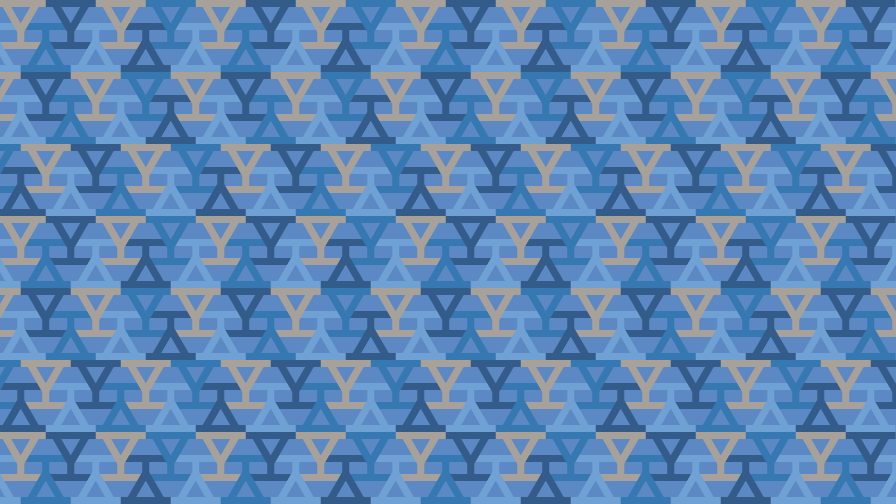
This pattern is drawn by a WebGL 2 fragment shader. Its source:

```glsl
#version 300 es
precision highp float;
// Interlocking rows of Y-shaped glyphs and their upside-down twins on blue.
// Each row is cut into cells; a glyph is a bar, two slanted legs, a stem and
// a foot, tested in cell space and averaged over a grid of subsamples.

uniform vec2 u_resolution;
out vec4 fragColor;

// Layout, in design units (the canvas is ROWS * ROW_HEIGHT units tall)
const float ROWS = 7.0;
const float ROW_HEIGHT = 72.0;
const float CELL_WIDTH = 50.0;
const float LEFT_OFFSET = 45.7;
// Sideways shift of each row in a cycle of three, in cells
const vec3 UPRIGHT_SHIFT = vec3(0.0, -0.5, 0.5);
const vec3 FLIPPED_SHIFT = vec3(1.5, 2.0, 3.0);

// Glyph proportions
const float GLYPH_HEIGHT = 49.0;
const float BAR = 7.0;
const float STEM_HALF = 3.5;
const float STEM_TOP = 23.0;
const float LEG_OUTER = 18.0;   // half width of the legs below the bar
const float LEG_INNER = 9.5;
const float LEG_SLOPE = 0.58;

const vec3 GROUND = vec3(0.360, 0.535, 0.765);
const vec3 LIGHT  = vec3(0.435, 0.630, 0.830);
const vec3 BLUE   = vec3(0.210, 0.470, 0.695);
const vec3 NAVY   = vec3(0.200, 0.360, 0.540);
const vec3 SAND   = vec3(0.660, 0.630, 0.600);

const int SAMPLES = 4;          // subsamples per pixel side

float pick(vec3 v, float i) {
  return i < 0.5 ? v.x : (i < 1.5 ? v.y : v.z);
}

// Bar, legs and stem; x from the glyph axis, y from the outer bar edge
bool inBody(vec2 p) {
  float x = abs(p.x);
  float narrowing = LEG_SLOPE * (p.y - BAR);
  bool bar = p.y < BAR;
  bool leg = x < LEG_OUTER - narrowing && x > LEG_INNER - narrowing;
  bool stem = x < STEM_HALF && p.y > STEM_TOP && p.y < GLYPH_HEIGHT;
  return bar || leg || stem;
}

// Crossbar at the end of the stem, as wide as the cell
bool inFoot(vec2 p) {
  return p.y > GLYPH_HEIGHT - BAR && p.y < GLYPH_HEIGHT;
}

// Four-cell colour cycle: first, between, third, between
vec3 cycleColor(float cell, vec3 first, vec3 third, vec3 between) {
  float i = mod(cell, 4.0);
  if (i < 0.5) return first;
  return abs(i - 2.0) < 0.5 ? third : between;
}

vec3 pattern(vec2 p) {
  float row = floor(p.y / ROW_HEIGHT);
  float y = p.y - row * ROW_HEIGHT;
  float phase = mod(row, 3.0);
  float column = (p.x - LEFT_OFFSET) / CELL_WIDTH;
  float u = column - pick(UPRIGHT_SHIFT, phase);
  float v = column - pick(FLIPPED_SHIFT, phase);

  vec2 upright = vec2((fract(u) - 0.5) * CELL_WIDTH, y);
  vec2 flipped = vec2((fract(v) - 0.5) * CELL_WIDTH, ROW_HEIGHT - y);
  vec3 uprightColor = cycleColor(floor(u), NAVY, BLUE, SAND);
  vec3 flippedColor = cycleColor(floor(v), NAVY, BLUE, LIGHT);

  // Bodies lie over the feet of their neighbours
  if (inBody(upright)) return uprightColor;
  if (inBody(flipped)) return flippedColor;
  if (inFoot(upright)) return uprightColor;
  if (inFoot(flipped)) return flippedColor;
  return GROUND;
}

void main() {
  float unitsPerPixel = ROWS * ROW_HEIGHT / u_resolution.y;
  vec3 sum = vec3(0.0);
  for (int j = 0; j < SAMPLES; j++) {
    for (int i = 0; i < SAMPLES; i++) {
      vec2 jitter = (vec2(i, j) + 0.5) / float(SAMPLES) - 0.5;
      vec2 p = gl_FragCoord.xy + jitter;
      p.y = u_resolution.y - p.y;   // rows count from the top
      sum += pattern(p * unitsPerPixel);
    }
  }
  fragColor = vec4(sum / float(SAMPLES * SAMPLES), 1.0);
}
```
